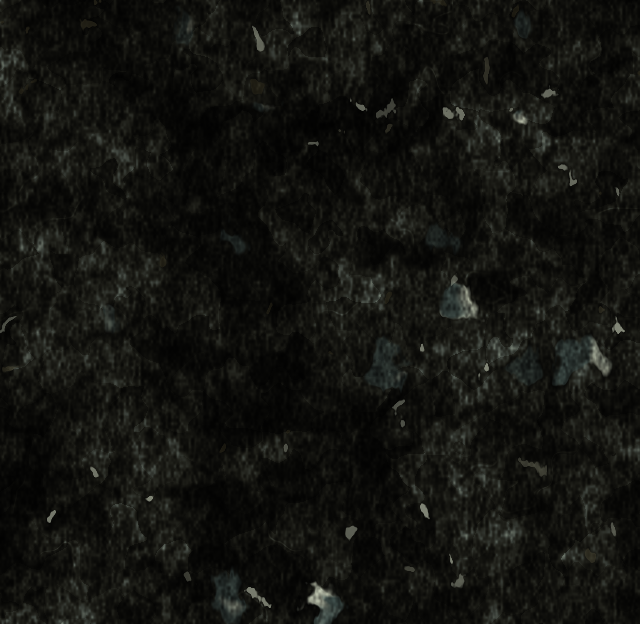
This texture is drawn by a WebGL 1 fragment shader. Its source:

```glsl
precision highp float;
// Polished black granite: dark mottled crystals, streaky fine grain and rare pearly flakes.

uniform vec2 u_resolution;

const float BASE_TONE = 0.056;       // median brightness of the stone
const float PATCH_SCALE = 5.0;
const float CLOUD_SCALE = 15.0;
const float CRYSTAL_SCALE = 22.0;
const float CLUMP_SCALE = 44.0;
const vec2 STREAK_SCALE = vec2(210.0, 75.0);
const vec2 GRAIN_SCALE = vec2(250.0, 190.0);
const float FLAKE_CELLS = 9.0;
const float FLAKE_SHARE = 0.13;
const float GLINT_CELLS = 30.0;
const float GLINT_SHARE = 0.06;
const vec3 DARK_TINT = vec3(1.0, 1.0, 0.78);
const vec3 LIGHT_TINT = vec3(0.94, 1.02, 0.92);
const vec3 SLATE = vec3(0.20, 0.25, 0.24);
const vec3 PEARL = vec3(0.62, 0.64, 0.57);
const vec3 OCHRE = vec3(0.40, 0.36, 0.22);

float hash(vec2 p) {
  vec3 q = fract(vec3(p.xyx) * 0.1031);
  q += dot(q, q.yzx + 33.33);
  return fract((q.x + q.y) * q.z);
}

vec2 hash2(vec2 p) {
  return vec2(hash(p + 17.3), hash(p + 71.9));
}

float noise(vec2 p) {
  vec2 i = floor(p);
  vec2 f = fract(p);
  f = f * f * (3.0 - 2.0 * f);
  return mix(mix(hash(i), hash(i + vec2(1.0, 0.0)), f.x),
             mix(hash(i + vec2(0.0, 1.0)), hash(i + 1.0), f.x), f.y);
}

// Noise centred on zero
float signedNoise(vec2 p) {
  return noise(p) - 0.5;
}

// Tone of the nearest crystal, one random value per Voronoi cell
float crystalTone(vec2 p) {
  vec2 cell = floor(p);
  float nearest = 9.0;
  float tone = 0.0;
  for (int y = -1; y <= 1; y++) {
    for (int x = -1; x <= 1; x++) {
      vec2 id = cell + vec2(float(x), float(y));
      vec2 d = id + hash2(id) - p;
      float dist = dot(d, d);
      if (dist < nearest) {
        nearest = dist;
        tone = hash(id + 5.7);
      }
    }
  }
  return tone - 0.5;
}

// Scattered ragged flakes: x = coverage, y = random value of the flake
vec2 flakes(vec2 p, float share, float ragged, float seed) {
  vec2 cell = floor(p);
  vec2 result = vec2(0.0);
  for (int y = -1; y <= 1; y++) {
    for (int x = -1; x <= 1; x++) {
      vec2 id = cell + vec2(float(x), float(y));
      vec2 key = id + seed;
      float present = step(hash(key), share);
      float angle = 6.2832 * hash(key + 3.1);
      vec2 axis = vec2(cos(angle), sin(angle));
      vec2 d = p - id - 0.2 - 0.6 * hash2(key);
      d = vec2(dot(d, axis), 1.6 * dot(d, vec2(-axis.y, axis.x)));
      float radius = mix(0.13, 0.38, hash(key + 9.4));
      float cover = present * smoothstep(0.06, -0.06, length(d) - radius + ragged);
      if (cover > result.x) result = vec2(cover, hash(key + 13.8));
    }
  }
  return result;
}

void main() {
  vec2 p = gl_FragCoord.xy / u_resolution.y;
  vec2 warp = vec2(signedNoise(p * 38.0), signedNoise(p * 38.0 + 50.0));
  vec2 q = p + 0.035 * warp;

  // Layered mottling, summed as log brightness
  float clump = signedNoise(q * CLUMP_SCALE + 31.0);
  float streak = signedNoise(p * STREAK_SCALE);
  float grain = signedNoise(p * GRAIN_SCALE + 11.0);
  float mottle = 1.0 * signedNoise(p * PATCH_SCALE + 4.0)
               + 1.3 * signedNoise(q * CLOUD_SCALE + 8.0)
               + 0.75 * crystalTone(q * CRYSTAL_SCALE)
               + 1.2 * clump + 1.2 * streak + 1.0 * grain;

  // Pale broken rims along a few crystal borders
  float ridge = abs(signedNoise(q * 13.0 + 90.0));
  float rim = smoothstep(0.035, 0.0, ridge) * smoothstep(0.55, 0.8, noise(p * 9.0 + 23.0));
  float tone = BASE_TONE * exp(mottle + 0.6 * rim);
  vec3 color = tone * mix(DARK_TINT, LIGHT_TINT, smoothstep(0.06, 0.25, tone));

  // Large slate flakes with pearly cores
  float ragged = 0.28 * clump + 0.12 * streak;
  vec2 flake = flakes(q * FLAKE_CELLS, FLAKE_SHARE, ragged, 40.0);
  float sheen = smoothstep(0.5, 0.85, noise(q * 30.0 + 60.0) + 0.35 * (flake.y - 0.5));
  vec3 flakeColor = mix(SLATE, PEARL, sheen) * (1.0 + 0.6 * grain + 0.7 * streak);
  color = mix(color, flakeColor, flake.x * mix(0.35, 0.9, flake.y));

  // Small glints, some of them ochre
  vec2 glint = flakes(q * GLINT_CELLS, GLINT_SHARE, 0.3 * streak + 0.2 * grain, 120.0);
  vec3 glintColor = mix(OCHRE, PEARL, smoothstep(0.2, 0.6, glint.y));
  color = mix(color, glintColor, glint.x * mix(0.2, 0.85, glint.y * glint.y));

  gl_FragColor = vec4(clamp(color, 0.0, 1.0), 1.0);
}
```
